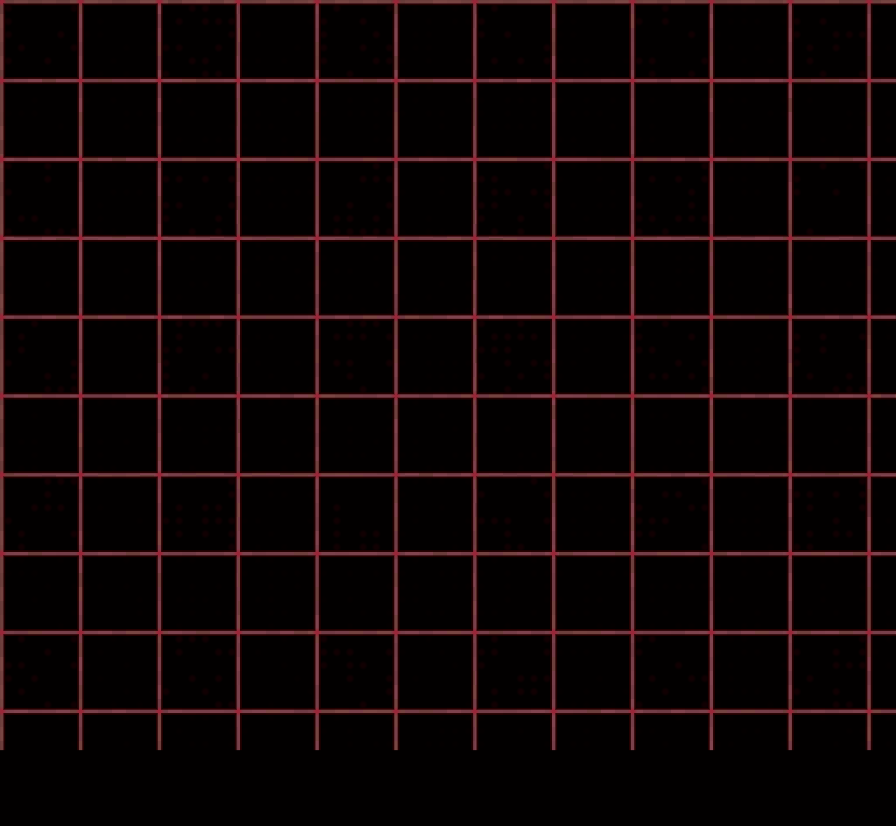
This pattern is drawn by a WebGL 1 fragment shader. Its source:

```glsl
precision highp float;

uniform vec2 u_resolution;

// Lengths are fractions of the canvas width, measured from the top left
const float PITCH = 0.0880;
const float FIRST_LINE = 0.00195;
const float GRID_BOTTOM = 0.8372;
const float LINE_HALF = 0.0019;
const float HALO_HALF = 0.0039;
const float JUNCTION_REACH = 0.0062;
const float WEAR_BLOCK = 0.0156;
const float WEAR_AMOUNT = 0.16;
const float BROWN_SHARE = 0.25;
const float SPECKS_PER_CELL = 6.0;
const float SPECK_SHARE = 0.3;

const vec3 BACKGROUND = vec3(0.006, 0.0, 0.0);
const vec3 HALO_RED = vec3(0.14, 0.0, 0.0);
const vec3 LINE_ROSE = vec3(0.47, 0.25, 0.29);
const vec3 LINE_BROWN = vec3(0.45, 0.26, 0.25);
const vec3 JUNCTION_RED = vec3(0.60, 0.15, 0.22);
const vec3 SPECK_RED = vec3(0.06, 0.0, 0.008);

float hash(vec2 cell) {
  vec3 q = fract(vec3(cell.xyx) * vec3(0.1031, 0.1030, 0.0973));
  q += dot(q, q.yzx + 33.33);
  return fract((q.x + q.y) * q.z);
}

// Antialiased coverage of a band around distance zero
float band(float dist, float halfWidth, float pixel) {
  return clamp((halfWidth - dist) / pixel + 0.5, 0.0, 1.0);
}

// Soft dark red dots, found only in every second row and column of cells
float specks(vec2 gridPos) {
  vec2 alternate = 1.0 - mod(floor(gridPos), 2.0);
  vec2 s = gridPos * SPECKS_PER_CELL;
  float present = step(1.0 - SPECK_SHARE, hash(floor(s) + 17.0));
  float dot = 1.0 - smoothstep(0.1, 0.4, length(fract(s) - 0.5));
  return dot * present * mix(0.15, 1.0, alternate.x * alternate.y);
}

void main() {
  float pixel = 1.0 / u_resolution.x;
  vec2 p = vec2(gl_FragCoord.x, u_resolution.y - gl_FragCoord.y) * pixel;

  // Distance to the nearest vertical (x) and horizontal (y) line
  vec2 gridPos = (p - FIRST_LINE) / PITCH;
  vec2 lineDist = abs(fract(gridPos + 0.5) - 0.5) * PITCH;
  float nearest = min(lineDist.x, lineDist.y);
  float farther = max(lineDist.x, lineDist.y);

  // Uneven brightness and tint along the lines
  vec2 block = floor(p / WEAR_BLOCK);
  float wear = 1.0 + WEAR_AMOUNT * (hash(block) - 0.5);
  float outerEdge = step(min(p.x, p.y), HALO_HALF);
  float brown = max(outerEdge, step(hash(block + 71.0), BROWN_SHARE));
  vec3 lineColor = mix(LINE_ROSE, LINE_BROWN, brown) * wear;
  float junction = 1.0 - smoothstep(0.5 * LINE_HALF, JUNCTION_REACH, farther);
  lineColor = mix(lineColor, JUNCTION_RED, junction);

  // Specks, halo and core, cut off above the empty lower margin
  vec3 color = BACKGROUND + SPECK_RED * specks(gridPos);
  color = mix(color, HALO_RED * wear, band(nearest, HALO_HALF, pixel));
  color = mix(color, lineColor, band(nearest, LINE_HALF, pixel));
  float inGrid = clamp((GRID_BOTTOM - p.y) / pixel + 0.5, 0.0, 1.0);
  gl_FragColor = vec4(mix(BACKGROUND, color, inGrid), 1.0);
}
```
